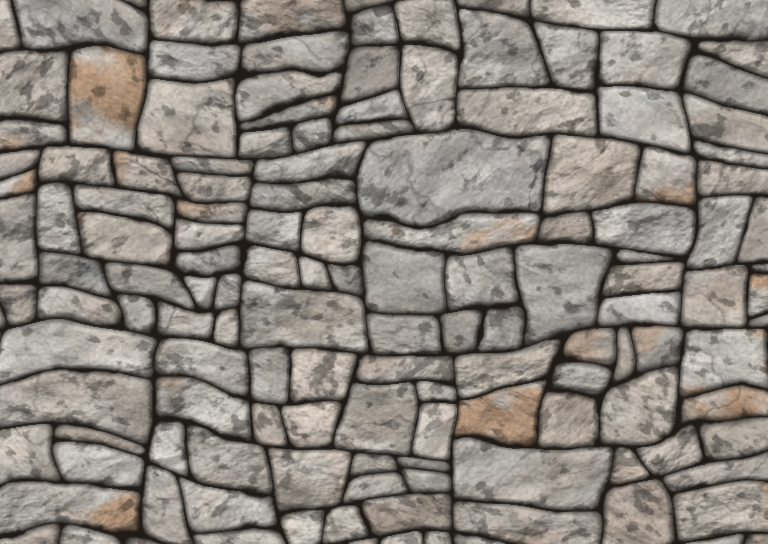
This texture is drawn by a Shadertoy shader. Its source:

```glsl
#define BLOCK vec2(0.60, 0.36)
#define SMALLEST 0.008
#define LARGEST 0.046
#define ROUNDING 0.017
#define CHIPPING 0.021
#define BEVEL 0.0075
#define ROUGHNESS 0.034
#define COOL vec3(0.652, 0.643, 0.630)
#define WARM vec3(0.678, 0.641, 0.600)
#define PALE vec3(0.785, 0.775, 0.755)
#define RUST vec3(0.660, 0.520, 0.400)
#define GAP vec3(0.125, 0.105, 0.086)

struct Stone { float edge; float seed; };

float hash(vec2 p) {
    vec3 q = fract(p.xyx * 0.1031);
    q += dot(q, q.yzx + 33.33);
    return fract((q.x + q.y) * q.z);
}

float noise(vec2 p) {
    vec2 i = floor(p), f = fract(p);
    f = f * f * (3.0 - 2.0 * f);
    return mix(mix(hash(i), hash(i + vec2(1, 0)), f.x),
               mix(hash(i + vec2(0, 1)), hash(i + 1.0), f.x), f.y);
}

float fbm(vec2 p) {
    float sum = 0.0, amp = 0.5;
    for (int i = 0; i < 5; i++) {
        sum += amp * noise(p);
        p = mat2(1.6, 1.2, -1.2, 1.6) * p + 11.3;
        amp *= 0.5;
    }
    return sum;
}

float smin(float a, float b, float k) {
    float h = max(k - abs(a - b), 0.0) / k;
    return min(a, b) - 0.25 * k * h * h;
}

float pick(float seed, float k) { return hash(vec2(seed * 511.0, k * 7.3 + 1.7)); }

vec2 wobble(vec2 p) { return vec2(noise(p), noise(p + 41.7)) - 0.5; }

// Staggered blocks, each cut again and again by slanted lines into stones
Stone findStone(vec2 p) {
    vec2 w = p + 0.10 * wobble(p * 3.0 + 5.0) + 0.022 * wobble(p * 12.0);
    float row = floor(w.y / BLOCK.y);
    float shift = hash(vec2(row, 7.0));
    vec2 cell = vec2(floor(w.x / BLOCK.x + shift), row);
    vec2 lo = (cell - vec2(shift, 0.0)) * BLOCK, hi = lo + BLOCK;
    vec2 border = min(w - lo, hi - w);
    float edge = smin(border.x, border.y, ROUNDING);
    float seed = hash(cell + 17.0);

    for (int i = 0; i < 8; i++) {
        vec2 size = hi - lo, mid = 0.5 * (lo + hi);
        float r = pick(seed, 1.0);
        if (size.x * size.y < mix(SMALLEST, LARGEST, r * r)) break;
        bool upright = size.x > size.y * mix(1.3, 2.2, pick(seed, 2.0));
        vec2 cut = mix(lo, hi, mix(0.28, 0.72, pick(seed, 3.0)));
        float slope = pick(seed, 4.0) - 0.5;
        float d = upright ? w.x - cut.x + 0.85 * slope * (w.y - mid.y)
                          : w.y - cut.y + 0.34 * slope * (w.x - mid.x);
        bool after = d > 0.0;
        if (upright) { if (after) lo.x = cut.x; else hi.x = cut.x; }
        else         { if (after) lo.y = cut.y; else hi.y = cut.y; }
        edge = smin(edge, abs(d), ROUNDING);
        seed = pick(seed, after ? 5.0 : 6.0);
    }

    // Broken outline; stones nearly touch where nothing is chipped off
    float chip = CHIPPING * (fbm(p * 17.0 + seed * 50.0) - 0.46);
    return Stone(edge - max(chip, 0.0007), seed);
}

// Bedding direction differs from stone to stone
vec2 grainSpace(vec2 p, float seed) {
    float a = 1.6 * (pick(seed, 7.0) - 0.5);
    vec2 q = mat2(cos(a), -sin(a), sin(a), cos(a)) * p;
    return q * vec2(0.8, 1.15) + seed * 37.0;
}

float relief(vec2 p) {
    Stone s = findStone(p);
    vec2 q = grainSpace(p, s.seed);
    float rise = BEVEL * (1.0 - exp(-max(s.edge, 0.0) / 0.007));
    vec2 bent = q + 0.03 * wobble(q * 22.0);
    float facets = abs(noise(bent * 9.0) - 0.5) + 0.45 * abs(noise(bent * 23.0) - 0.5);
    float rough = ROUGHNESS * mix(0.45, 1.3, pick(s.seed, 8.0));
    return rise + rough * fbm(q * 14.0) - 0.020 * facets;
}

vec3 stoneColor(vec2 p, float seed) {
    vec2 q = grainSpace(p, seed);
    vec3 c = mix(COOL, WARM, pick(seed, 9.0)) * mix(0.91, 1.06, pick(seed, 10.0));
    c *= 0.80 + 0.42 * fbm(q * 10.0 + 9.0);
    float lichen = smoothstep(0.47, 0.58, fbm(q * 16.0 + 23.0));
    c = mix(c, PALE, lichen * mix(0.05, 0.6, pick(seed, 11.0)));
    float stain = smoothstep(0.48, 0.66, fbm(q * 9.0 + 61.0));
    c = mix(c, RUST, stain * mix(0.1, 0.75, smoothstep(0.7, 1.0, pick(seed, 12.0))));

    // Hairline cracks and small pits
    float crack = 1.0 - smoothstep(0.0, 0.022, abs(fbm(q * 6.0 + 31.0) - 0.5));
    float pits = smoothstep(0.56, 0.72, fbm(q * 42.0 + 83.0));
    c *= 1.0 - 0.22 * crack * pick(seed, 13.0) - 0.32 * pits;
    return c * (0.94 + 0.12 * noise(p * 190.0));
}

void mainImage(out vec4 fragColor, in vec2 fragCoord) {
    vec2 p = fragCoord / iResolution.y;
    Stone s = findStone(p);

    // Soft light from the upper left
    vec2 e = vec2(0.0026, 0.0);
    float h = relief(p);
    vec2 grad = vec2(relief(p + e.xy) - h, relief(p + e.yx) - h) / e.x;
    vec3 normal = normalize(vec3(-clamp(grad, -1.5, 1.5), 1.0));
    float diffuse = max(dot(normal, normalize(vec3(-0.25, 0.65, 0.9))), 0.0);
    float light = 0.52 + 0.64 * diffuse;

    // Shade towards the joints, then the dark gaps themselves
    float occlusion = mix(0.56, 1.0, smoothstep(0.0, 0.010, s.edge));
    vec3 color = stoneColor(p, s.seed) * light * occlusion;
    color = mix(GAP, color, smoothstep(-0.0022, 0.0026, s.edge));
    fragColor = vec4(color, 1.0);
}
```
